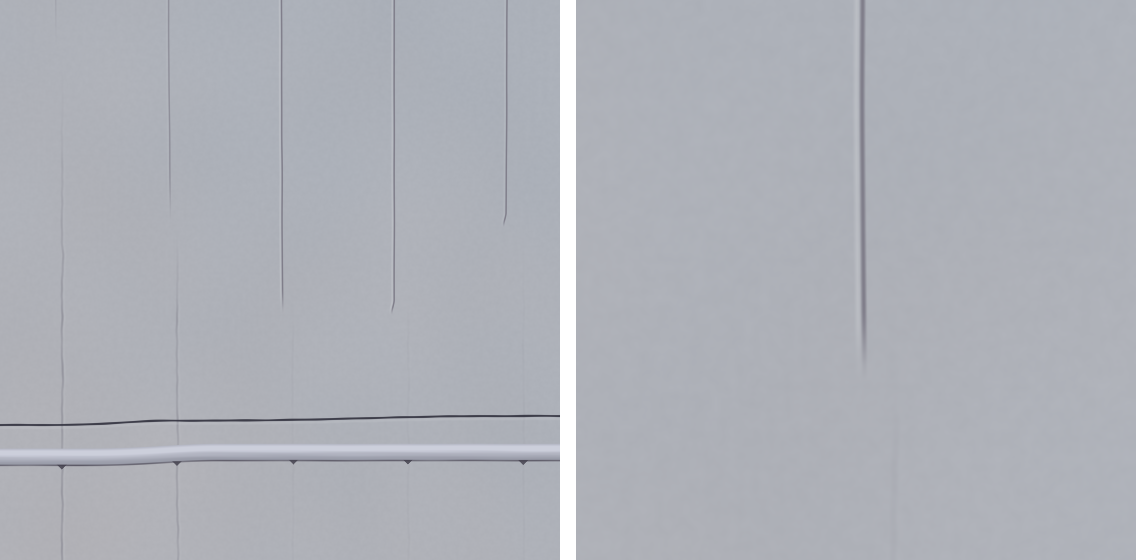
Left: the whole. Right: its middle third, enlarged.
Write a three.js fragment shader that draws this texture.

```glsl
// Pale grey panelled wall: five fading vertical seams, a thin dark cable and a
// glossy horizontal pipe with a small clip under it at each seam.
// Parts are soft distance bands layered in order; gradient noise adds wear.
varying vec2 vUv;

const float SEAMS = 5.0;
const float SOFT = 0.0012;
const float PIPE_HEIGHT = 0.030;

const vec3 WALL_COOL = vec3(0.672, 0.692, 0.726);
const vec3 WALL_WARM = vec3(0.697, 0.697, 0.718);
const vec3 SEAM_DARK = vec3(0.48, 0.47, 0.52);
const vec3 SEAM_LIGHT = vec3(0.77, 0.78, 0.80);
const vec3 SEAM_WORN = vec3(0.54, 0.54, 0.58);
const vec3 CABLE = vec3(0.20, 0.20, 0.25);
const vec3 PIPE_SHADE = vec3(0.60, 0.61, 0.66);
const vec3 PIPE_BODY = vec3(0.70, 0.71, 0.76);
const vec3 PIPE_GLOSS = vec3(0.80, 0.81, 0.86);
const vec3 UNDERSIDE = vec3(0.36, 0.35, 0.40);
const vec3 CLIP = vec3(0.25, 0.24, 0.29);

vec2 gradientAt(vec2 cell) {
  float n = fract(sin(dot(cell, vec2(127.1, 311.7))) * 43758.5);
  return vec2(cos(n * 6.2832), sin(n * 6.2832));
}

// Gradient noise, roughly -0.7 to 0.7
float noise(vec2 p) {
  vec2 i = floor(p);
  vec2 f = p - i;
  vec2 u = f * f * f * (f * (f * 6.0 - 15.0) + 10.0);
  vec2 e = vec2(1.0, 0.0);
  float low = mix(dot(gradientAt(i), f), dot(gradientAt(i + e.xy), f - e.xy), u.x);
  float high = mix(dot(gradientAt(i + e.yx), f - e.yx),
                   dot(gradientAt(i + e.xx), f - e.xx), u.x);
  return mix(low, high, u.y);
}

// Soft-edged line around distance zero
float band(float d, float halfWidth, float soft) {
  return 1.0 - smoothstep(halfWidth - soft, halfWidth + soft, abs(d));
}

vec3 wall(vec2 p) {
  float warmth = 0.45 - 0.5 * (p.x - 0.4) - 0.55 * (p.y - 0.45);
  warmth += 0.35 * noise(p * 3.0 + 4.0) + 0.15 * noise(p * 9.0);
  vec3 color = mix(WALL_COOL, WALL_WARM, clamp(warmth, 0.0, 1.0));
  color += 0.012 * noise(p * vec2(5.0, 4.0) + 17.0);
  return color + 0.008 * noise(p * 95.0) + 0.006 * noise(p * 210.0);
}

// Crisp upper seam, then a worn lower one shifted to the right
vec3 addSeam(vec3 color, vec2 p, float i) {
  float fromMiddle = i - 2.5;
  float end = 0.4215 + 0.078 * fromMiddle * fromMiddle;

  float fade = mix(0.14, 0.012, smoothstep(0.0, 3.0, i));
  float upper = smoothstep(end - 0.004, end + fade, p.y);
  upper *= mix(0.28, 0.9, smoothstep(-0.2, 2.2, i));
  float lean = (1.0 - p.y) * mix(0.012, -0.004, i / 4.0);
  float hook = -0.004 * step(2.5, i) * band(p.y - end, 0.012, 0.012);
  float d = p.x - (0.0995 + 0.2015 * i + lean + hook + 0.001 * noise(vec2(i * 7.3, p.y * 9.0)));
  float gloss = mix(0.3, 0.65, band(i - 2.5, 1.0, 0.4));
  color = mix(color, SEAM_LIGHT, gloss * upper * band(d + 0.0036, 0.0012, 0.0016));
  color = mix(color, SEAM_DARK, upper * band(d, 0.0013, SOFT));

  float worn = 1.0 - smoothstep(0.40, end + 0.02, p.y);
  worn *= 0.09 + 0.55 * (1.0 - smoothstep(0.5, 2.0, i));
  worn *= 0.85 + 0.6 * noise(vec2(i * 5.1 + 2.0, p.y * 22.0));
  float wobble = 0.003 * noise(vec2(i * 3.7, p.y * 14.0)) + 0.0015 * noise(vec2(i, p.y * 45.0));
  d = p.x - (0.111 + 0.206 * i + wobble);
  color = mix(color, SEAM_LIGHT, 0.35 * worn * band(d - 0.004, 0.0015, 0.002));
  return mix(color, SEAM_WORN, worn * band(d, 0.0018, 0.0016));
}

vec3 addCable(vec3 color, vec2 p) {
  float y = 0.241 + 0.008 * smoothstep(0.1, 0.32, p.x) + 0.008 * smoothstep(0.4, 0.88, p.x);
  y += 0.0012 * noise(vec2(p.x * 13.0, 3.0));
  float thickness = 0.0018 + 0.0006 * noise(vec2(p.x * 24.0, 8.0));
  color = mix(color, SEAM_LIGHT, 0.3 * band(p.y - y + 0.005, 0.002, 0.002));
  return mix(color, CABLE, 0.92 * band(p.y - y, thickness, SOFT));
}

float pipeBottom(float x) {
  return 0.1690 + 0.0085 * smoothstep(0.17, 0.39, x) + 0.0008 * noise(vec2(x * 9.0, 1.0));
}

// Shading runs from the dark underside up to the gloss near the top
vec3 addPipe(vec3 color, vec2 p) {
  float t = (p.y - pipeBottom(p.x)) / PIPE_HEIGHT;
  float streak = 0.07 * noise(vec2(p.x * 7.0, t * 6.0));
  vec3 pipe = mix(PIPE_SHADE, PIPE_BODY, smoothstep(0.08, 0.45, t + streak));
  pipe = mix(pipe, PIPE_GLOSS, smoothstep(0.4, 0.65, t + streak));
  pipe = mix(pipe, PIPE_BODY, smoothstep(0.82, 1.02, t));
  color = mix(color, pipe, band(t - 0.5, 0.5, 0.04));
  float wear = 0.8 + 0.4 * noise(vec2(p.x * 11.0, 6.0));
  return mix(color, UNDERSIDE, wear * band(t, 0.045, 0.045));
}

// Small downward triangle hanging from the pipe
vec3 addClip(vec3 color, vec2 p, float i) {
  float x = 0.111 + 0.206 * i + 0.004 * noise(vec2(i * 2.7 + 0.4, 5.3));
  float drop = pipeBottom(x) + 0.001 - p.y;
  float size = 0.008 + 0.002 * noise(vec2(i * 1.9 + 0.3, 2.6));
  float d = abs(p.x - x) + drop - size;
  float mask = (1.0 - smoothstep(-SOFT, SOFT, d)) * smoothstep(-SOFT, SOFT, drop);
  return mix(color, CLIP, 0.8 * mask);
}

void main() {
  vec3 color = wall(vUv);
  for (float i = 0.0; i < SEAMS; i++) color = addSeam(color, vUv, i);
  color = addCable(color, vUv);
  color = addPipe(color, vUv);
  for (float i = 0.0; i < SEAMS; i++) color = addClip(color, vUv, i);
  gl_FragColor = vec4(color, 1.0);
}
```
